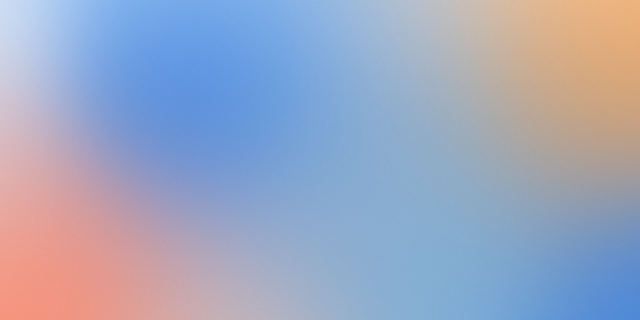
Give the GLSL for this background, as a Shadertoy shader.

```glsl
// A soft mesh gradient: coral and blue on the left, pale steel in the middle,
// amber above a deep blue corner on the right. Each glow is a Gaussian weight,
// and the weighted colours are normalised so that they melt into each other.

#define SPREAD 0.25         // Gaussian radius of a glow, in canvas heights
#define CANVAS vec2(2.0, 1.0)
#define GRAIN 0.008         // peak-to-peak brightness of the fine grain
#define GRAIN_CELLS 256.0   // grain cells per canvas height

const vec3 PALE   = vec3(0.85, 0.91, 0.98);
const vec3 ROSE   = vec3(0.87, 0.76, 0.77);
const vec3 CORAL  = vec3(0.99, 0.56, 0.45);
const vec3 MAUVE  = vec3(0.82, 0.73, 0.72);
const vec3 LILAC  = vec3(0.66, 0.62, 0.76);
const vec3 BLUE   = vec3(0.26, 0.52, 0.87);
const vec3 AZURE  = vec3(0.41, 0.63, 0.88);
const vec3 SKY    = vec3(0.57, 0.75, 0.95);
const vec3 STEEL  = vec3(0.55, 0.68, 0.81);
const vec3 WATER  = vec3(0.49, 0.69, 0.85);
const vec3 BEIGE  = vec3(0.83, 0.79, 0.76);
const vec3 EARTH  = vec3(0.72, 0.64, 0.56);
const vec3 SLATE  = vec3(0.51, 0.59, 0.71);
const vec3 AMBER  = vec3(0.90, 0.63, 0.38);
const vec3 PEACH  = vec3(1.00, 0.77, 0.56);

float hash(vec2 cell) {
    return fract(sin(dot(cell, vec2(12.9898, 78.233))) * 43758.5);
}

// Colour premultiplied by its weight in rgb, the weight itself in a
vec4 glow(vec2 p, vec2 centre, float strength, vec3 colour) {
    vec2 d = (p - centre) / SPREAD;
    return vec4(colour, 1.0) * strength * exp(-0.5 * dot(d, d));
}

void mainImage(out vec4 fragColor, in vec2 fragCoord) {
    vec2 p = fragCoord / iResolution.xy * CANVAS;
    vec4 sum = vec4(0.0);

    // Left: pale corner, blue core, coral base
    sum += glow(p, vec2(-0.05, 1.02), 0.5, PALE);
    sum += glow(p, vec2(-0.05, 0.47), 0.5, ROSE);
    sum += glow(p, vec2(0.20, 0.08), 1.0, CORAL);
    sum += glow(p, vec2(0.72, -0.05), 0.8, MAUVE);
    sum += glow(p, vec2(0.54, 0.32), 0.4, LILAC);
    sum += glow(p, vec2(0.64, 0.72), 1.1, BLUE);
    sum += glow(p, vec2(0.55, 1.15), 0.9, SKY);

    // Middle: cool valley under a light upper edge
    sum += glow(p, vec2(0.93, 0.68), 0.4, AZURE);
    sum += glow(p, vec2(1.00, 1.08), 0.9, SKY);
    sum += glow(p, vec2(1.06, 0.28), 1.0, STEEL);
    sum += glow(p, vec2(1.28, 0.60), 0.9, STEEL);
    sum += glow(p, vec2(1.42, 0.18), 1.0, WATER);
    sum += glow(p, vec2(1.36, 1.10), 1.0, BEIGE);

    // Right: warm light falling into a deep blue corner
    sum += glow(p, vec2(1.66, 0.64), 0.5, EARTH);
    sum += glow(p, vec2(1.86, 0.38), 0.5, SLATE);
    sum += glow(p, vec2(1.90, 0.76), 1.0, AMBER);
    sum += glow(p, vec2(1.86, 1.14), 1.0, PEACH);
    sum += glow(p, vec2(2.00, 0.01), 1.0, BLUE);

    // Fine grain over the blended colour
    float grain = (hash(floor(p * GRAIN_CELLS)) - 0.5) * GRAIN;
    fragColor = vec4(sum.rgb / sum.a + grain, 1.0);
}
```
